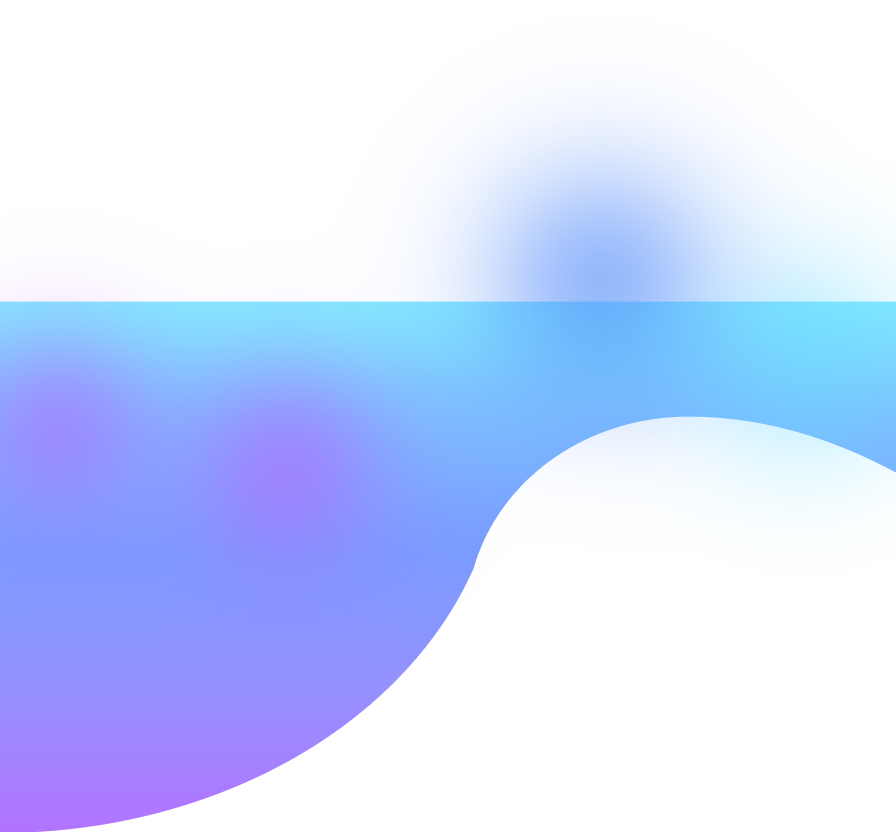
Reproduce this background procedurally as a WebGL 2 fragment shader.

```glsl
#version 300 es
precision highp float;

uniform vec2 u_resolution;
out vec4 fragColor;

// Height of a quarter-ellipse below its summit, at offset x
float ellipseDrop(float x, vec2 radii) {
    float t = x / radii.x;
    return radii.y * (1.0 - sqrt(max(1.0 - t * t, 0.0)));
}

// Lower border of the band: bowl, then crest, then a gentle fall
float lowerBorder(float x) {
    if (x < 0.5293) return 0.9297 - ellipseDrop(x, vec2(0.56, 0.441));
    float offset = x - 0.768;
    if (offset < 0.0) return 0.465 + ellipseDrop(offset, vec2(0.2474, 0.2266));
    return 0.465 + 1.16 * offset * offset;
}

// Antialiased coverage, 1 where the field is negative
float coverage(float field) {
    float slope = length(vec2(dFdx(field), dFdy(field)));
    return clamp(0.5 - field / max(slope, 1e-5), 0.0, 1.0);
}

// Vertical ramp from cyan through blue to violet
vec3 bandColor(float y) {
    vec3 color = mix(vec3(0.52, 0.91, 1.0), vec3(0.49, 0.72, 1.0), smoothstep(0.32, 0.51, y));
    color = mix(color, vec3(0.48, 0.61, 1.0), smoothstep(0.47, 0.63, y));
    color = mix(color, vec3(0.59, 0.56, 1.0), clamp((y - 0.62) / 0.16, 0.0, 1.0));
    return mix(color, vec3(0.70, 0.45, 1.0), clamp((y - 0.78) / 0.15, 0.0, 1.0));
}

// Soft round light laid over a colour
vec3 addGlow(vec3 base, vec3 tint, float strength, vec2 p, vec2 center, float spread) {
    vec2 d = (p - center) / spread;
    return mix(base, tint, strength * exp(-0.5 * dot(d, d)));
}

void main() {
    // Canvas widths, with y measured down from the top
    vec2 p = vec2(gl_FragCoord.x, u_resolution.y - gl_FragCoord.y) / u_resolution.x;

    // Band on white
    float band = coverage(0.3366 - p.y) * coverage(p.y - lowerBorder(p.x));
    vec3 color = mix(vec3(1.0), bandColor(p.y), band);

    // Glows spill over the band's borders
    vec3 violet = vec3(0.72, 0.38, 1.0);
    color = addGlow(color, violet, 0.50, p, vec2(0.065, 0.475), 0.077);
    color = addGlow(color, violet, 0.54, p, vec2(0.319, 0.522), 0.078);
    color = addGlow(color, vec3(0.40, 0.86, 1.0), 0.40, p, vec2(0.898, 0.404), 0.088);
    color = addGlow(color, vec3(0.33, 0.55, 0.98), 0.61, p, vec2(0.671, 0.313), 0.095);

    fragColor = vec4(color, 1.0);
}
```
